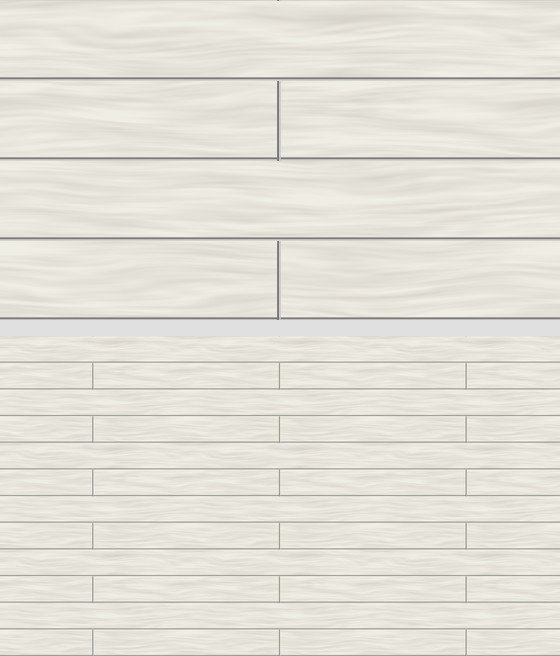
Top, the tile; bottom, the same tile 3 across and 3 down.
Write a Shadertoy shader that draws this texture.

```glsl
const float ROWS = 4.0;
const float JOINT = 0.4985;          // butt joint, fraction of the width
const float ROW_SHIFT = 0.01;        // keeps each groove inside one row cell
const vec2 SEAM = vec2(0.0077, 0.0028);      // centre and half width, canvas heights
const vec2 SEAM_LIP = vec2(0.0030, 0.0022);
const vec2 BUTT = vec2(-0.0034, 0.0027);
const vec2 BUTT_LIP = vec2(0.0026, 0.0022);
const float SOFTNESS = 0.0022;

const vec3 PALE_WOOD = vec3(0.938, 0.932, 0.895);
const vec3 GRAIN_WOOD = vec3(0.820, 0.803, 0.775);
const vec3 GROOVE = vec3(0.465, 0.468, 0.475);
const vec3 LIP = vec3(0.785, 0.780, 0.760);

const float GRAIN_BASE = 0.27;
const float BROAD_GRAIN = 0.42;
const float STREAK_GRAIN = 0.42;
const float FINE_GRAIN = 0.24;
const float RING_GRAIN = 0.09;
const float TAU = 6.2831853;

float hash(ivec2 cell, int seed) {
    uint h = uint(cell.x) * 1597334u ^ uint(cell.y) * 3812015u ^ uint(seed) * 2798796u;
    h = (h ^ (h >> 15)) * 73244475u;
    h = (h ^ (h >> 16)) * 73244475u;
    h ^= h >> 16;
    return float(h & 65535u) / 65536.0;
}

float corner(vec2 cell, vec2 offset, float period, int seed) {
    float angle = TAU * hash(ivec2(mod(cell.x, period), cell.y), seed);
    return dot(vec2(cos(angle), sin(angle)), offset);
}

// Gradient noise that wraps along x
float noise(vec2 p, float period, int seed) {
    vec2 i = floor(p), f = p - i;
    vec2 u = f * f * f * (f * (f * 6.0 - 15.0) + 10.0);
    vec2 e = vec2(1.0, 0.0);
    float low = mix(corner(i, f, period, seed),
                    corner(i + e, f - e, period, seed), u.x);
    float high = mix(corner(i + e.yx, f - e.yx, period, seed),
                     corner(i + 1.0, f - 1.0, period, seed), u.x);
    return mix(low, high, u.y);
}

// Plank coordinates in 0..1; a span of 2 breaks the grain at the joint
float woodGrain(vec2 p, float span, int seed) {
    float bend = noise(p * vec2(3.0, 1.5), 3.0 * span, seed);
    float sway = noise(p * vec2(8.0, 3.0), 8.0 * span, seed + 1);
    float y = p.y + 0.22 * bend + 0.03 * sway;

    float broad = noise(vec2(p.x * 3.0, y * 6.0), 3.0 * span, seed + 2);
    float streak = noise(vec2(p.x * 5.0, y * 14.0), 5.0 * span, seed + 3);
    float fine = noise(vec2(p.x * 13.0, y * 29.0), 13.0 * span, seed + 4);

    // Long arched growth rings, fading in and out
    float arch = noise(vec2(p.x * 2.0, p.y * 2.0), 2.0 * span, seed + 5);
    float fade = smoothstep(-0.25, 0.35, noise(p * vec2(4.0, 3.0), 4.0 * span, seed + 6));
    float rings = sin(TAU * 7.0 * (y + 0.7 * arch)) * fade;

    return GRAIN_BASE + BROAD_GRAIN * broad + STREAK_GRAIN * streak
         + FINE_GRAIN * fine + RING_GRAIN * rings;
}

float band(float d, vec2 line, float blur) {
    return 1.0 - smoothstep(line.y - 0.5 * blur, line.y + 0.5 * blur, abs(d - line.x));
}

void mainImage(out vec4 fragColor, in vec2 fragCoord) {
    vec2 uv = fragCoord / iResolution.xy;
    float aspect = iResolution.x / iResolution.y;
    float blur = max(SOFTNESS, 1.0 / iResolution.y);

    // Rows alternate between jointed and unbroken boards
    float rowPos = uv.y * ROWS + ROW_SHIFT;
    float row = mod(floor(rowPos), ROWS);
    float jointed = 1.0 - mod(row, 2.0);
    vec2 plank = vec2(fract(uv.x - JOINT), fract(rowPos));

    // Wood
    float grain = woodGrain(plank, 1.0 + jointed, int(row) * 17 + 5);
    vec3 color = mix(PALE_WOOD, GRAIN_WOOD, clamp(grain, 0.0, 1.1));

    // Grooves between rows
    float rise = plank.y / ROWS;
    color = mix(color, LIP, band(rise, SEAM_LIP, blur));
    color = mix(color, GROOVE, band(rise, SEAM, blur));

    // Butt joints, with the lip cutting across the groove
    float side = (uv.x - JOINT) * aspect;
    color = mix(color, GROOVE, jointed * band(side, BUTT, blur));
    color = mix(color, LIP, jointed * band(side, BUTT_LIP, blur));

    fragColor = vec4(color, 1.0);
}
```
